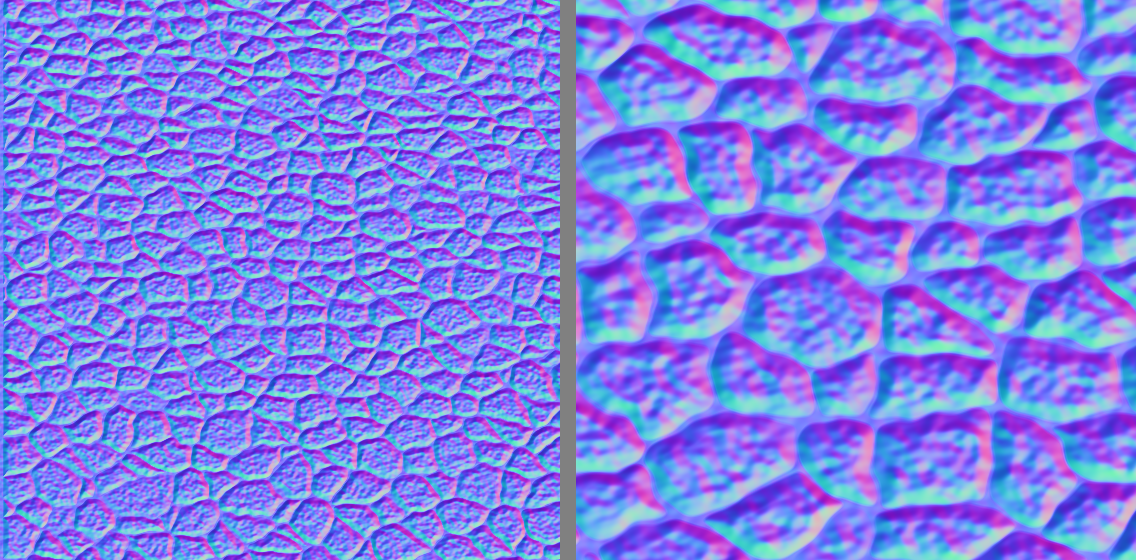
Left: the whole. Right: its middle third, enlarged.
Reproduce this texture map procedurally as a Shadertoy shader.

```glsl
vec2 hash2(vec2 p)
{
    vec3 q = fract(p.xyx * vec3(0.1031, 0.1030, 0.0973));
    q += dot(q, q.yzx + 33.33);
    return fract((q.xx + q.yz) * q.zy);
}

float gradientNoise(vec2 p)
{
    vec2 i = floor(p), f = p - i;
    vec2 u = f * f * f * (f * (f * 6.0 - 15.0) + 10.0);
    vec2 e = vec2(0.0, 1.0);
    float a = dot(hash2(i) * 2.0 - 1.0, f);
    float b = dot(hash2(i + e.yx) * 2.0 - 1.0, f - e.yx);
    float c = dot(hash2(i + e.xy) * 2.0 - 1.0, f - e.xy);
    float d = dot(hash2(i + e.yy) * 2.0 - 1.0, f - e.yy);
    return mix(mix(a, b, u.x), mix(c, d, u.x), u.y);
}

// Canvas to stone cells: courses get lower and tighter towards the top
vec2 toCells(vec2 uv)
{
    return vec2((uv.x - 0.5) * (15.0 + 3.0 * uv.y) + 40.0,
                uv.y * (18.5 + 6.5 * uv.y) + 20.0);
}

// Staggered, jittered stone centre
vec2 stoneCentre(vec2 cell)
{
    float stagger = 0.5 * mod(cell.y, 2.0);
    return cell + vec2(stagger, 0.0) + 0.12 + 0.76 * hash2(cell);
}

float stoneWeight(vec2 cell)
{
    float r = hash2(cell + 71.0).x;
    return 0.45 * r * r * r;
}

// Weighted Voronoi: xy = owning cell, z = rounded edge distance on the canvas
vec3 stoneCell(vec2 p, vec2 scale, float roundness)
{
    vec2 base = floor(p), owner = base;
    float best = 1e5;
    for (int j = -2; j <= 2; j++)
    for (int i = -2; i <= 2; i++)
    {
        vec2 cell = base + vec2(i, j);
        vec2 r = stoneCentre(cell) - p;
        float power = dot(r, r) - stoneWeight(cell);
        if (power < best) { best = power; owner = cell; }
    }

    vec2 centre = stoneCentre(owner);
    float sum = 0.0;
    for (int j = -2; j <= 2; j++)
    for (int i = -2; i <= 2; i++)
    {
        if (i == 0 && j == 0) continue;
        vec2 cell = owner + vec2(i, j);
        vec2 other = stoneCentre(cell), r = other - p;
        float power = dot(r, r) - stoneWeight(cell);
        float edge = 0.5 * (power - best) / length((other - centre) * scale);
        sum += exp(-edge / roundness);
    }
    return vec3(owner, -roundness * log(sum + 1e-9));
}

// Steep foot with a rounded shoulder
float bevel(float edge, float gap, float width)
{
    float t = clamp((edge - gap) / width, 0.0, 1.0);
    return mix(smoothstep(0.0, 1.0, t), t * (2.0 - t), 0.5);
}

// Two octaves of chips, stretched along a slight diagonal
float chippedSurface(vec2 uv)
{
    vec2 grain = vec2(uv.x + 0.4 * uv.y, 1.15 * uv.y - 0.3 * uv.x);
    return 0.0054 * gradientNoise(grain * 56.0)
         + 0.0040 * gradientNoise(grain * 112.0 + 17.0);
}

float wallHeight(vec2 uv)
{
    // Wavy courses and uneven outlines
    vec2 warp = vec2(gradientNoise(uv * 9.0), gradientNoise(uv * 9.0 + 50.0)) * 0.02
              + vec2(gradientNoise(uv * 48.0 + 9.0), gradientNoise(uv * 48.0 + 80.0)) * 0.007;
    vec2 p = toCells(uv + warp);
    vec2 scale = vec2(15.0 + 3.0 * uv.y, 18.5 + 13.0 * uv.y);
    vec3 stone = stoneCell(p, scale, 0.0024);

    // Bevelled stone above the mortar, with a joint along the left border
    float edge = min(stone.z, uv.x - 0.005);
    float gap = 0.0006 + 0.003 * abs(gradientNoise(uv * 14.0 + 30.0));
    float mask = bevel(edge, gap, 0.0105);

    // Each stone has its own rise and tilt
    vec2 random = hash2(stone.xy + 19.0);
    float rise = 0.0098 * mix(0.7, 1.1, random.x) * smoothstep(-0.02, 0.06, random.y);
    vec2 tilt = hash2(stone.xy + 37.0) - 0.5;
    float face = rise + 0.0025 * dot(tilt, p - stoneCentre(stone.xy));

    return mask * face + chippedSurface(uv) * mix(0.4, 1.0, mask);
}

void mainImage(out vec4 fragColor, in vec2 fragCoord)
{
    vec2 uv = fragCoord / iResolution.xy;
    vec2 e = vec2(0.0011, 0.0);

    // Slope to tangent-space normal, green pointing down
    float dx = wallHeight(uv + e.xy) - wallHeight(uv - e.xy);
    float dy = wallHeight(uv + e.yx) - wallHeight(uv - e.yx);
    vec2 slope = vec2(dx, dy) / (2.0 * e.x);
    vec3 normal = normalize(vec3(-slope.x, slope.y, 1.0));
    fragColor = vec4(normal * 0.5 + 0.5, 1.0);
}
```
